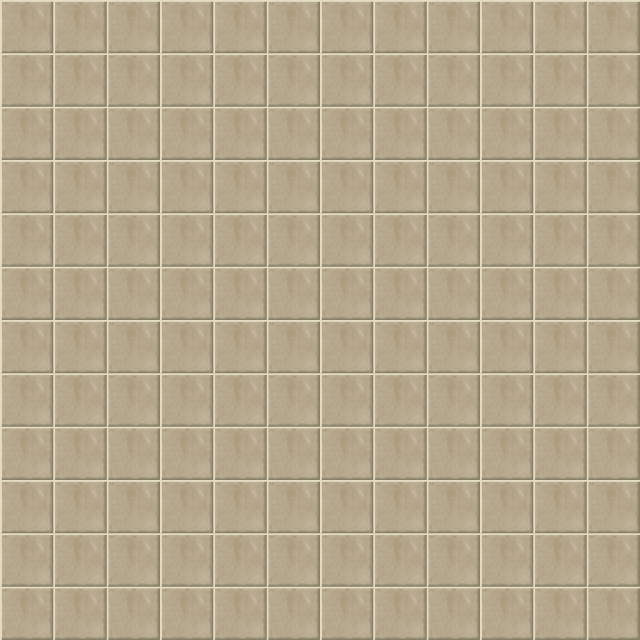
A WebGL 1 fragment shader for this texture:

```glsl
precision highp float;
// Square beige ceramic tiles in an even grid, each with the same glaze.
// A bevel is lit along the top and left edges and shaded along the right and
// bottom; wrapped gradient noise and soft streaks mottle the glazed face.

uniform vec2 u_resolution;

const float TILES = 12.0;          // repeats across and down
const float LINE_HALF = 0.016;     // half width of the light joint, in tiles
const float HALO_WIDTH = 0.035;    // falloff of the lit bevel
const vec2 SHADE_WIDTH = vec2(0.105, 0.085); // reach of right and bottom shade
const float MOTTLE = 0.75;         // strength of the glaze clouds
const float GRAIN = 0.022;         // brightness of the fine grain

const vec3 BEIGE = vec3(0.725, 0.672, 0.572);
const vec3 TAN = vec3(0.695, 0.635, 0.525);
const vec3 BROWN = vec3(0.645, 0.565, 0.430);
const vec3 GLOSS = vec3(0.780, 0.735, 0.640);
const vec3 JOINT = vec3(0.900, 0.860, 0.765);
const vec3 SHADE = vec3(0.530, 0.490, 0.400);

vec2 gradient(vec2 cell, vec2 period) {
  cell = mod(cell, period);
  float h = fract(sin(dot(cell, vec2(127.1, 311.7))) * 4375.85);
  float angle = 6.28318 * h;
  return vec2(cos(angle), sin(angle));
}

// Gradient noise that repeats after a whole number of cells.
float noise(vec2 p, vec2 period) {
  vec2 i = floor(p);
  vec2 f = p - i;
  vec2 w = f * f * f * (f * (f * 6.0 - 15.0) + 10.0);
  vec2 e = vec2(1.0, 0.0);
  float a = dot(gradient(i, period), f);
  float b = dot(gradient(i + e.xy, period), f - e.xy);
  float c = dot(gradient(i + e.yx, period), f - e.yx);
  float d = dot(gradient(i + e.xx, period), f - e.xx);
  return mix(mix(a, b, w.x), mix(c, d, w.x), w.y);
}

float tileNoise(vec2 t, vec2 cells) {
  return noise(t * cells, cells);
}

// Soft elliptical spot, one at its centre.
float spot(vec2 t, vec2 centre, vec2 radius) {
  vec2 d = (t - centre) / radius;
  return exp(-dot(d, d));
}

vec3 glaze(vec2 t) {
  // Clouds drawn out along the vertical, plus fine grain
  float clouds = tileNoise(t, vec2(5.0, 3.0)) + 0.5 * tileNoise(t, vec2(11.0, 7.0));
  float grain = tileNoise(t, vec2(19.0, 17.0));
  vec3 color = mix(TAN, BEIGE, clamp(0.62 + MOTTLE * clouds, 0.0, 1.0));

  // Brown streaks running down from the top edge
  float sway = 0.06 * tileNoise(t, vec2(2.0, 4.0));
  vec2 s = t + vec2(sway, 0.0);
  float streak = spot(s, vec2(0.43, 0.25), vec2(0.065, 0.34));
  streak += 0.5 * spot(s, vec2(0.60, 0.32), vec2(0.035, 0.25));
  streak += 0.5 * spot(s, vec2(0.84, 0.33), vec2(0.05, 0.13));
  color = mix(color, BROWN, 0.5 * min(streak, 1.0));

  // Slanted glint at the upper right, pale patch at the lower right
  vec2 slanted = t - vec2(0.45 * (t.y - 0.24), 0.0);
  float glint = spot(slanted, vec2(0.76, 0.24), vec2(0.045, 0.10));
  float patchLight = spot(t, vec2(0.84, 0.80), vec2(0.12, 0.16));
  color = mix(color, GLOSS, 0.75 * glint + 0.4 * patchLight);
  return color + GRAIN * grain;
}

void main() {
  vec2 uv = gl_FragCoord.xy / u_resolution;
  float aa = TILES / min(u_resolution.x, u_resolution.y);

  // Tile space from joint centre to joint centre, y pointing down
  vec2 t = fract(vec2(uv.x, 1.0 - uv.y) * TILES - LINE_HALF);
  vec2 far = 1.0 - t;
  vec3 color = glaze(t);

  // Lit bevel with a slightly uneven rim
  float rim = tileNoise(t, vec2(9.0, 9.0));
  float lit = max(min(t.x, t.y) - LINE_HALF, 0.0);
  float halo = exp(-lit / HALO_WIDTH) * (0.65 + 0.7 * rim);
  color = mix(color, GLOSS, clamp(halo, 0.0, 1.0));

  // Small worn notches below the top joint and by the lower left corner
  float notch = smoothstep(0.0, 0.4, tileNoise(t, vec2(7.0, 3.0)));
  float wear = notch * spot(t, vec2(0.3, 0.05), vec2(0.3, 0.025));
  wear += 0.6 * spot(t, vec2(0.06, 0.86), vec2(0.03, 0.05));
  color = mix(color, BROWN, min(wear, 1.0));

  // Shaded bevel on the right and bottom
  vec2 reach = SHADE_WIDTH * (1.0 + 0.35 * rim);
  vec2 dark = 1.0 - smoothstep(vec2(LINE_HALF), reach, far);
  float shade = 1.0 - (1.0 - dark.x) * (1.0 - dark.y);
  color = mix(color, SHADE, shade);

  // Light joint over both bevels
  vec2 toJoint = min(t, far);
  float d = min(toJoint.x, toJoint.y);
  float joint = 1.0 - smoothstep(LINE_HALF - 0.5 * aa, LINE_HALF + 0.5 * aa, d);
  color = mix(color, JOINT, joint);

  gl_FragColor = vec4(color, 1.0);
}
```
